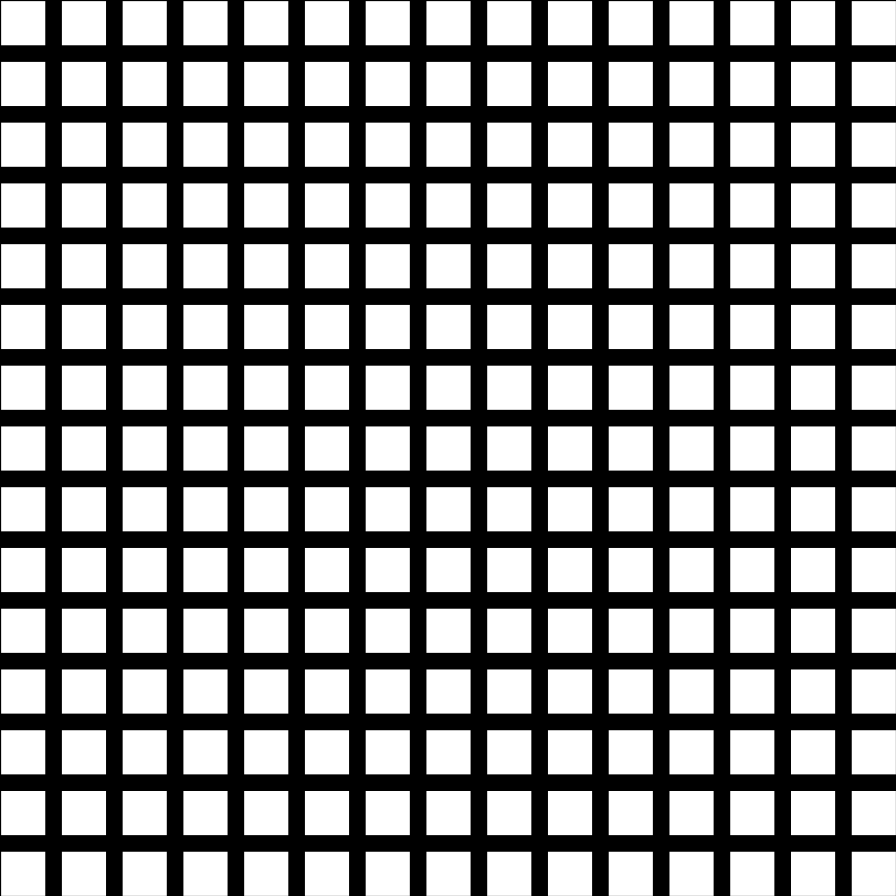
Reproduce this pattern procedurally as a WebGL 1 fragment shader.

```glsl
precision highp float;

uniform vec2 u_resolution;

#define REPEATS 14.747         // cells across and down the canvas
#define SQUARE_SIDE 0.7265     // side of a square, in cells
#define MARGIN 0.0187          // gap before the first square, in cells
#define SQUARE_COLOR vec3(1.0)
#define BAR_COLOR vec3(0.0)

// Share of the pixel covered by the repeating squares
float squareCoverage(vec2 cellPos, vec2 pixelSize) {
  vec2 fromCenter = abs(fract(cellPos - 0.5 * SQUARE_SIDE + 0.5) - 0.5);
  vec2 inside = clamp((0.5 * SQUARE_SIDE - fromCenter) / pixelSize + 0.5, 0.0, 1.0);
  return inside.x * inside.y;
}

void main() {
  // Cells are counted from the top left corner
  vec2 uv = gl_FragCoord.xy / u_resolution;
  vec2 cellPos = vec2(uv.x, 1.0 - uv.y) * REPEATS - MARGIN;
  vec2 pixelSize = REPEATS / u_resolution;

  float coverage = squareCoverage(cellPos, pixelSize);
  gl_FragColor = vec4(mix(BAR_COLOR, SQUARE_COLOR, coverage), 1.0);
}
```
